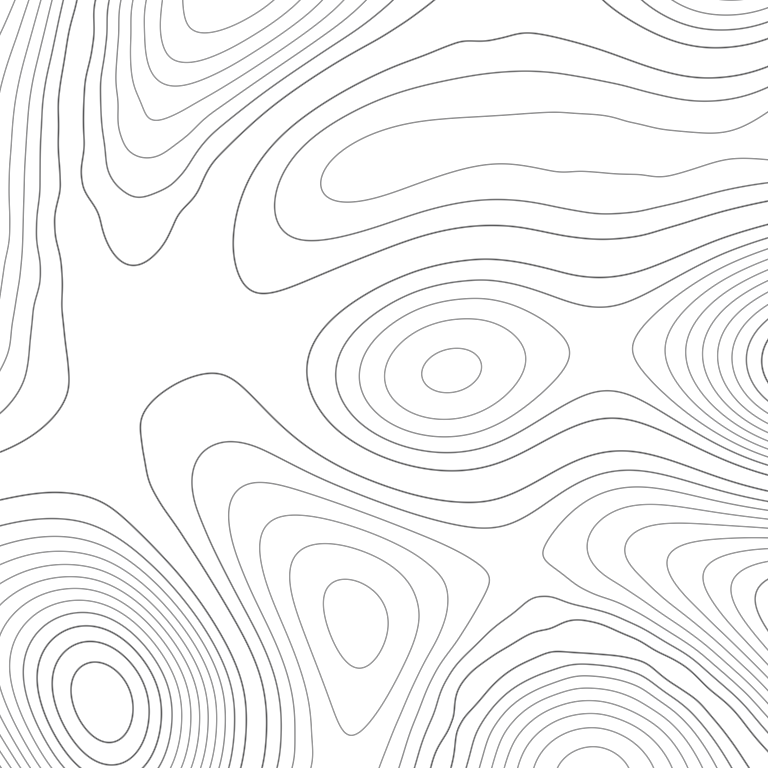
A three.js fragment shader for this pattern:

```glsl
varying vec2 vUv;

const vec3 PAPER = vec3(1.0);
const vec3 INK = vec3(0.31, 0.31, 0.315);
const int WAVES = 13;
const float MIN_FREQ = 1.1;        // cycles across the canvas
const float MAX_FREQ = 2.1;
const float SEED = 7.0;
const float VALLEY_FLOOR = 0.3;    // rounds the valley bottoms
const float LEVEL_STEP = 0.18;     // height between contours
const float THIN_LINE = 0.0011;
const float THICK_LINE = 0.0018;
const float EDGE_SOFTNESS = 0.0019;
const float WARP_FREQ = 5.0;
const float WARP_AMOUNT = 0.022;
const float WOBBLE_FREQ = 17.0;
const float WOBBLE_AMOUNT = 0.22;
const float SLOPE_REACH = 0.0006;  // sampling offset for the slope
const float PI = 3.14159265;

float hash(vec2 p) {
  return fract(sin(dot(p, vec2(127.1, 311.7))) * 43758.5453);
}

float valueNoise(vec2 p) {
  vec2 i = floor(p);
  vec2 f = fract(p);
  vec2 u = f * f * f * (f * (f * 6.0 - 15.0) + 10.0);
  float low = mix(hash(i), hash(i + vec2(1.0, 0.0)), u.x);
  float high = mix(hash(i + vec2(0.0, 1.0)), hash(i + vec2(1.0, 1.0)), u.x);
  return mix(low, high, u.y);
}

// Sum of plane waves in random directions, with unit variance
float randomWaves(vec2 p) {
  float sum = 0.0;
  for (int i = 0; i < WAVES; i++) {
    float n = float(i);
    float angle = PI * (n + hash(vec2(n, SEED))) / float(WAVES);
    float freq = mix(MIN_FREQ, MAX_FREQ, hash(vec2(n, SEED + 1.0)));
    float phase = hash(vec2(n, SEED + 2.0));
    vec2 dir = vec2(cos(angle), sin(angle));
    sum += cos(2.0 * PI * (freq * dot(p, dir) + phase));
  }
  return sum * sqrt(2.0 / float(WAVES));
}

// Hills divided by winding valleys, with patches of fine wobble
float terrain(vec2 p) {
  vec2 warp = vec2(valueNoise(p * WARP_FREQ + 3.7),
                   valueNoise(p * WARP_FREQ + 21.3)) - 0.5;
  float waves = randomWaves(p + WARP_AMOUNT * warp);
  float hills = sqrt(waves * waves + VALLEY_FLOOR * VALLEY_FLOOR);
  float patchMask = pow(valueNoise(p * WARP_FREQ + 40.0), 4.0);
  float wobble = valueNoise(p * WOBBLE_FREQ + 9.0) - 0.5;
  return hills + WOBBLE_AMOUNT * patchMask * wobble * exp(-waves * waves);
}

float slope(vec2 p) {
  vec2 e = vec2(SLOPE_REACH, 0.0);
  vec2 grad = vec2(terrain(p + e.xy) - terrain(p - e.xy),
                   terrain(p + e.yx) - terrain(p - e.yx));
  return length(grad) / (2.0 * SLOPE_REACH);
}

// Heavy lines along the valleys and on the summits
float lineWidth(float level) {
  float valley = 1.0 - smoothstep(2.0, 4.5, level);
  float summit = smoothstep(9.0, 11.0, level);
  return mix(THIN_LINE, THICK_LINE, max(valley, summit));
}

void main() {
  float height = terrain(vUv) / LEVEL_STEP;
  float level = floor(height + 0.5);
  float dist = abs(height - level) * LEVEL_STEP / max(slope(vUv), 0.3);

  // Box-filtered stroke coverage
  float width = lineWidth(level);
  float cover = (0.5 * (width + EDGE_SOFTNESS) - dist) / EDGE_SOFTNESS;
  cover = clamp(cover, 0.0, min(1.0, width / EDGE_SOFTNESS));

  gl_FragColor = vec4(mix(PAPER, INK, cover), 1.0);
}
```
